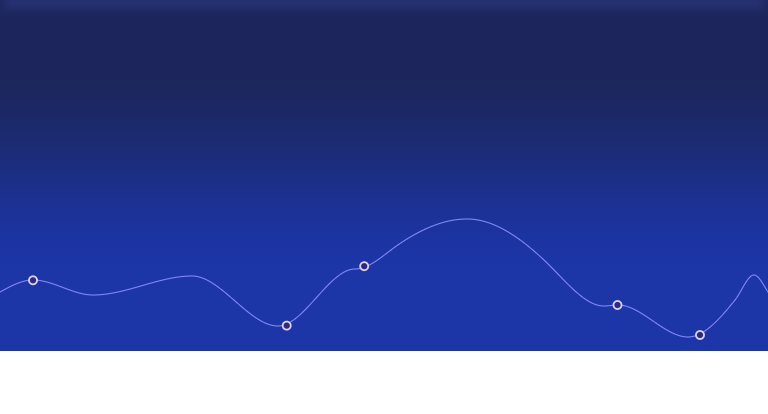
This background is drawn by a Shadertoy shader. Its source:

```glsl
// A night-blue backdrop fading to royal blue, crossed by a thin wavy chart line
// with ring markers, above a white footer. The line is a chain of cubic Hermite
// spans; space is 768 units across, measured down from the top left.

const float UNITS_ACROSS = 768.0;
const float FOOTER_TOP = 351.0;

const vec3 NIGHT = vec3(0.108, 0.150, 0.362);
const vec3 ROYAL = vec3(0.110, 0.208, 0.655);
const vec3 TOP_GLOW = vec3(0.145, 0.190, 0.440);
const vec3 LINE_COLOR = vec3(0.56, 0.56, 1.00);
const vec3 RING_COLOR = vec3(0.87, 0.82, 0.95);
const vec3 RING_CORE = vec3(0.17, 0.16, 0.50);
const vec3 FOOTER = vec3(1.0);

// Knots of the chart line: x, y, slope
const int KNOT_COUNT = 15;
const vec3 KNOTS[KNOT_COUNT] = vec3[](
    vec3(0, 292, -0.55), vec3(33, 280, 0), vec3(93, 295, 0),
    vec3(192, 276, 0), vec3(278, 326, 0), vec3(355, 269, 0),
    vec3(400, 243.5, -0.67), vec3(467, 219, 0), vec3(545, 261, 0.95),
    vec3(604, 306, 0), vec3(618, 305, 0), vec3(688, 337, 0),
    vec3(735, 300, -1.25), vec3(754, 275, 0), vec3(768, 292, 1.5));

const int MARKER_COUNT = 5;
const vec2 MARKERS[MARKER_COUNT] = vec2[](
    vec2(33, 280.3), vec2(286.7, 325.6), vec2(364.2, 266.2),
    vec2(617.5, 305), vec2(700, 335));

// Height and slope of the cubic span from knot a to knot b
vec2 hermite(vec3 a, vec3 b, float x) {
    float width = b.x - a.x;
    float t = (x - a.x) / width;
    float rise = b.y - a.y;
    float startTangent = a.z * width;
    float endTangent = b.z * width;
    float c2 = 3.0 * rise - 2.0 * startTangent - endTangent;
    float c3 = startTangent + endTangent - 2.0 * rise;
    float height = a.y + t * (startTangent + t * (c2 + t * c3));
    float slope = (startTangent + t * (2.0 * c2 + 3.0 * t * c3)) / width;
    return vec2(height, slope);
}

// Approximate distance to the chart line
float chartDistance(vec2 p) {
    vec2 curve = vec2(KNOTS[0].y, 0.0);
    for (int i = 0; i < KNOT_COUNT - 1; i++) {
        if (p.x >= KNOTS[i].x) curve = hermite(KNOTS[i], KNOTS[i + 1], p.x);
    }
    return abs(p.y - curve.x) / sqrt(1.0 + curve.y * curve.y);
}

// Antialiased coverage of a signed distance
float coverage(float distanceToEdge, float pixel) {
    return clamp(0.5 - distanceToEdge / pixel, 0.0, 1.0);
}

vec3 backdrop(vec2 p) {
    vec3 color = mix(NIGHT, ROYAL, smoothstep(65.0, 275.0, p.y));
    float sideFade = smoothstep(-6.0, 14.0, min(p.x, UNITS_ACROSS - p.x));
    float glow = (1.0 - smoothstep(2.0, 17.0, p.y)) * sideFade;
    return mix(color, TOP_GLOW, glow);
}

vec3 addMarker(vec3 color, vec2 p, vec2 center, float pixel) {
    float radius = length(p - center);
    color = mix(color, RING_CORE, coverage(radius - 4.0, pixel));
    return mix(color, RING_COLOR, coverage(abs(radius - 4.0) - 0.9, pixel));
}

void mainImage(out vec4 fragColor, in vec2 fragCoord) {
    float pixel = UNITS_ACROSS / iResolution.x;
    vec2 p = vec2(fragCoord.x, iResolution.y - fragCoord.y) * pixel;

    // Gradient and chart line
    vec3 color = backdrop(p);
    float line = coverage(chartDistance(p) - 0.55, pixel);
    color = mix(color, LINE_COLOR, 0.9 * line);

    // Ring markers
    for (int i = 0; i < MARKER_COUNT; i++) {
        color = addMarker(color, p, MARKERS[i], pixel);
    }

    // White footer
    color = mix(color, FOOTER, coverage(FOOTER_TOP - p.y, pixel));
    fragColor = vec4(color, 1.0);
}
```
